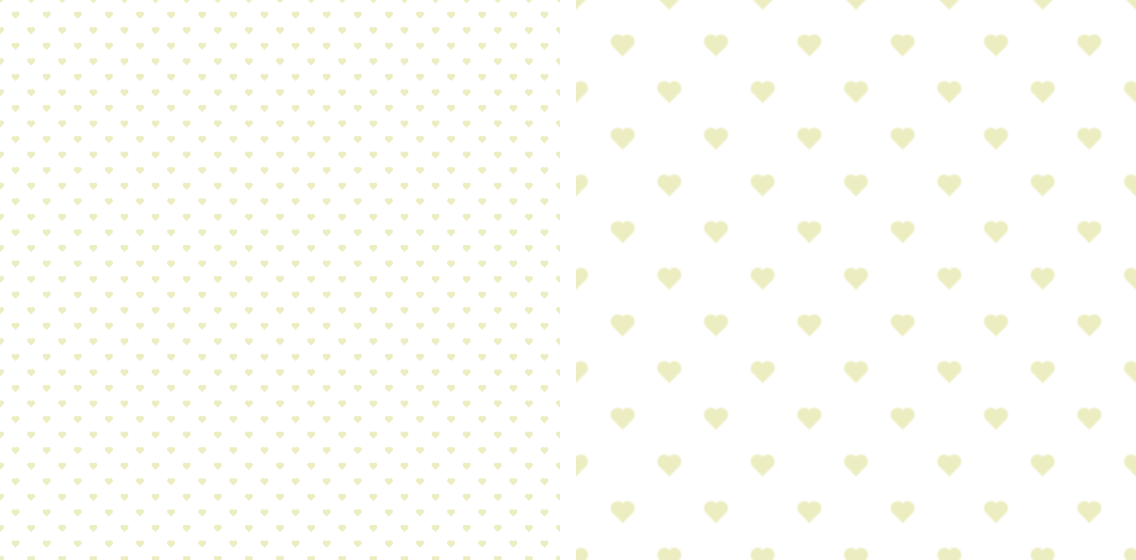
Left: the whole. Right: its middle third, enlarged.
Write a three.js fragment shader that draws this pattern.

```glsl
// Small pale yellow hearts in staggered rows on a white ground.
varying vec2 vUv;

const float REPEATS = 18.0;        // cells across and down, two hearts each
const float HEART_SCALE = 0.212;   // heart size within a cell
const float TIP_DROP = 0.104;      // tip below the lattice point, in cells
const float SOFTNESS = 0.0010;     // half width of the smoothed edge, in canvas units
const vec3 GROUND = vec3(1.0);
const vec3 HEART = vec3(0.93, 0.93, 0.76);

float lengthSquared(vec2 v) {
  return dot(v, v);
}

// Signed distance to a heart with its tip at the origin and its notch at (0, 1)
float heartDistance(vec2 p) {
  p.x = abs(p.x);
  if (p.x + p.y > 1.0) {
    return length(p - vec2(0.25, 0.75)) - sqrt(2.0) / 4.0;
  }
  float toNotch = lengthSquared(p - vec2(0.0, 1.0));
  float toSide = lengthSquared(p - 0.5 * max(p.x + p.y, 0.0));
  return sqrt(min(toNotch, toSide)) * sign(p.x - p.y);
}

// Distance, in cells, to a square lattice of hearts shifted by offset
float heartLattice(vec2 cell, vec2 offset) {
  vec2 local = fract(cell - offset + 0.5) - 0.5;
  local.y += TIP_DROP;
  return heartDistance(local / HEART_SCALE) * HEART_SCALE;
}

void main() {
  vec2 cell = vUv * REPEATS;

  // Two interleaved lattices make the staggered rows
  float corners = heartLattice(cell, vec2(0.0));
  float centers = heartLattice(cell, vec2(0.5));
  float dist = min(corners, centers) / REPEATS;

  float cover = 1.0 - smoothstep(-SOFTNESS, SOFTNESS, dist);
  gl_FragColor = vec4(mix(GROUND, HEART, cover), 1.0);
}
```
